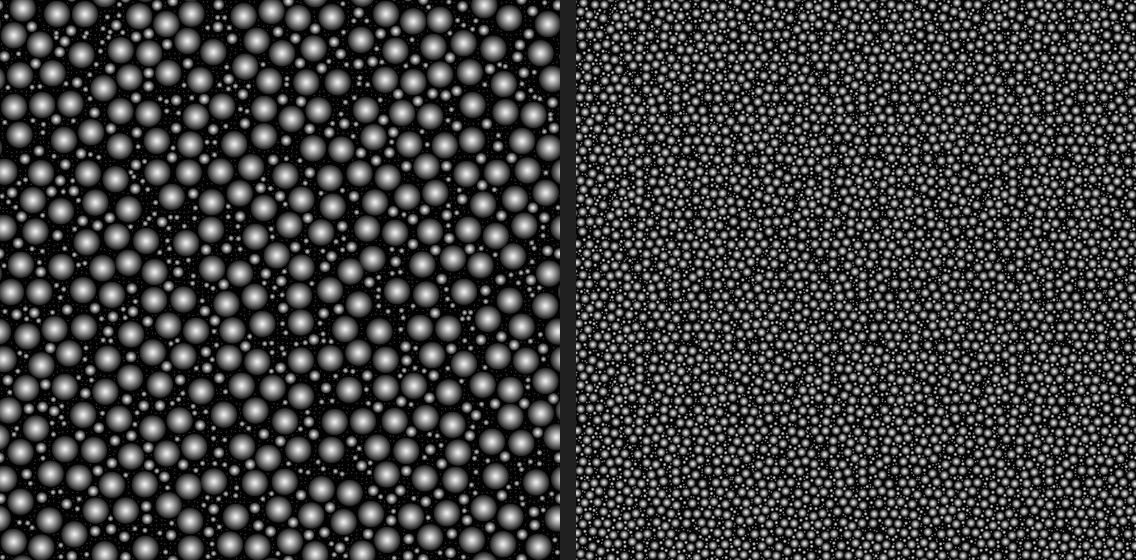
Left, the tile; right, the same tile 3 across and 3 down.
Give the GLSL for this pattern, as a three.js fragment shader.

```glsl
// Tiling packing of softly lit grey balls on black, with smaller balls filling the gaps.
varying vec2 vUv;

const vec2 GRID = vec2(16.0, 18.0);   // large balls across and up, rows staggered
const float JITTER = 0.72;            // scatter of large balls, in cells
const float SPACING = 0.0505;         // distance the large balls are pushed apart to
const float LARGE = 0.0243;           // radii, in canvas units
const float MEDIUM = 0.0105;
const float TINY = 0.0056;
const float DUST = 0.0024;
const float MEDIUM_SHARE = 0.78;      // part of the fitting gaps that get a medium ball
const float TINY_GRID = 48.0;
const float DUST_GRID = 120.0;
const float FALLOFF = 0.92;           // drop in brightness from centre to rim
const float TIP = 0.006;              // rounding of the bright tip
const float EDGE = 0.0015;            // softness of the rim
const float BACKGROUND = 0.012;
const int SPAN = 9;                   // row length of the local site array

vec2 site[81];                        // large centres around this point
vec2 gap[32];                         // medium centres around this point

// Two random values per cell, repeating with the grid.
vec2 hash2(vec2 cell, vec2 grid, float seed) {
  vec2 c = floor(mod(cell + 0.5, grid));
  vec3 q = fract(c.xyx * vec3(0.1031, 0.1030, 0.0973) + seed * 0.1373);
  q += dot(q, q.yzx + 33.33);
  return fract((q.xx + q.yz) * q.zy);
}

float ball(float d, float radius) {
  float t = d / radius;
  float shade = 1.0 - FALLOFF * sqrt(t * t + TIP);
  return max(shade, 0.0) * smoothstep(0.0, EDGE, radius - d);
}

vec2 circumcentre(vec2 a, vec2 b, vec2 c) {
  b -= a;
  c -= a;
  float bb = dot(b, b), cc = dot(c, c);
  return a + vec2(c.y * bb - b.y * cc, b.x * cc - c.x * bb) / (2.0 * (b.x * c.y - b.y * c.x));
}

float nearestSite(vec2 p) {
  float d = 9.0;
  for (int y = 0; y < 5; y++)
    for (int x = 0; x < 5; x++) d = min(d, distance(p, site[y * SPAN + x]));
  return d;
}

float nearestGap(vec2 p) {
  float d = 9.0;
  for (int i = 0; i < 32; i++) d = min(d, distance(p, gap[i]));
  return d;
}

bool isFree(vec2 p, float radius) {
  return nearestSite(p) > LARGE + radius && nearestGap(p) > MEDIUM + radius;
}

// Scatter large centres, then push close pairs apart; each pass shifts the array by one cell.
void placeLarge(vec2 base) {
  for (int y = 0; y < 9; y++)
    for (int x = 0; x < 9; x++) {
      vec2 cell = base + vec2(float(x), float(y)) - 4.0;
      vec2 stagger = vec2(0.5 * mod(cell.y, 2.0) + 0.25, 0.5);
      site[y * SPAN + x] = (cell + stagger + JITTER * (hash2(cell, GRID, 1.0) - 0.5)) / GRID;
    }
  for (int pass = 0; pass < 2; pass++)
    for (int y = 0; y < 7; y++)
      for (int x = 0; x < 7; x++) {
        vec2 p = site[(y + 1) * SPAN + x + 1];
        vec2 push = vec2(0.0);
        for (int j = 0; j < 3; j++)
          for (int i = 0; i < 3; i++) {
            vec2 away = p - site[(y + j) * SPAN + x + i];
            float d = max(length(away), 0.00001);
            push += away / d * max(SPACING - d, 0.0) * 0.5;
          }
        site[y * SPAN + x] = p + push;
      }
}

// Medium balls sit between three large ones, where there is room.
void placeMedium(vec2 base) {
  for (int i = 0; i < 32; i++) gap[i] = vec2(9.0);
  for (int side = 0; side < 2; side++)
    for (int y = 0; y < 4; y++)
      for (int x = 0; x < 4; x++) {
        vec2 cell = base + vec2(float(x), float(y)) - 2.0;
        bool odd = mod(cell.y, 2.0) > 0.5;
        int k = y * SPAN + x;
        vec2 p00 = site[k], p10 = site[k + 1], p01 = site[k + SPAN], p11 = site[k + SPAN + 1];
        vec2 c = side == 0 ? circumcentre(p00, p10, odd ? p11 : p01)
                           : circumcentre(odd ? p00 : p10, p01, p11);
        float slack = nearestSite(c) - LARGE - MEDIUM;
        c += 1.4 * max(slack, 0.0) * (hash2(cell, GRID, 2.0 + float(side)) - 0.5);
        bool keep = hash2(cell, GRID, 4.0 + float(side)).x < MEDIUM_SHARE;
        if (keep && slack > -0.0005 && nearestGap(c) > 2.0 * MEDIUM) gap[side * 16 + y * 4 + x] = c;
      }
}

void main() {
  vec2 base = floor(vUv * GRID);
  placeLarge(base);
  float nearest = nearestSite(vUv);
  float shade = ball(nearest, LARGE);
  if (nearest > LARGE) {
    placeMedium(base);
    shade = ball(nearestGap(vUv), MEDIUM);
    // Tiny balls: a few tries in each of the four closest cells.
    for (int i = 0; i < 4; i++) {
      vec2 cell = floor(vUv * TINY_GRID - 0.5) + vec2(mod(float(i), 2.0), floor(float(i) * 0.5));
      for (int attempt = 0; attempt < 3; attempt++) {
        vec2 c = (cell + 0.15 + 0.7 * hash2(cell, vec2(TINY_GRID), 6.0 + float(attempt))) / TINY_GRID;
        if (isFree(c, TINY)) {
          shade = max(shade, 0.85 * ball(distance(vUv, c), TINY));
          break;
        }
      }
    }
    // Faint dust in what is left.
    vec2 cell = floor(vUv * DUST_GRID);
    vec2 c = (cell + 0.3 + 0.4 * hash2(cell, vec2(DUST_GRID), 9.0)) / DUST_GRID;
    if (isFree(c, DUST)) shade = max(shade, 0.25 * ball(distance(vUv, c), DUST));
  }
  gl_FragColor = vec4(vec3(max(shade, BACKGROUND)), 1.0);
}
```
